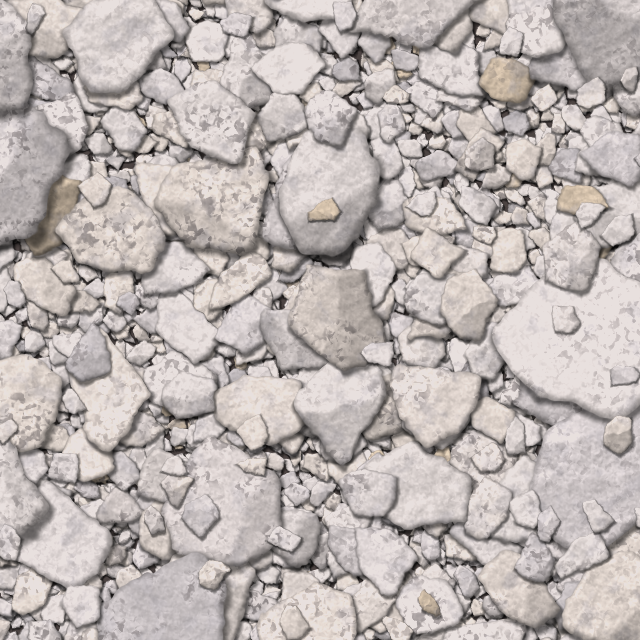
Reproduce this texture procedurally as a WebGL 2 fragment shader.

```glsl
#version 300 es
precision highp float;
// Crushed pale granite: layers of angular stones, painted from fine gravel up to
// large blocks, then a few loose chips. Each stone is a random polygon with broken
// facets, bevelled edges, a soft shadow, mottled mineral colour and dark speckles.
uniform vec2 u_resolution;
out vec4 fragColor;

float hash(vec2 p) {
  vec3 q = fract(p.xyx * vec3(0.1031, 0.1030, 0.0973));
  q += dot(q, q.yzx + 33.33);
  return fract((q.x + q.y) * q.z);
}

float noise(vec2 p) {
  vec2 i = floor(p), f = fract(p);
  f = f * f * (3.0 - 2.0 * f);
  return mix(mix(hash(i), hash(i + vec2(1, 0)), f.x),
             mix(hash(i + vec2(0, 1)), hash(i + vec2(1, 1)), f.x), f.y);
}

float fbm(vec2 p) {
  float sum = 0.0, amp = 0.5;
  for (int i = 0; i < 4; i++) {
    sum += amp * noise(p);
    p = mat2(1.6, 1.2, -1.2, 1.6) * p + 7.3;
    amp *= 0.5;
  }
  return sum;
}

// Distance to a polygon with softened corners; slope receives its gradient.
float stoneDistance(vec2 p, vec2 seed, float radius, out vec2 slope) {
  float sum = 0.0;
  slope = vec2(0);
  for (int k = 0; k < 6; k++) {
    vec2 id = seed + float(k) * vec2(3.7, 9.1);
    float angle = (float(k) + 0.75 * hash(id)) * 6.2832 / 6.0;
    vec2 dir = vec2(cos(angle), sin(angle));
    float w = exp(34.0 * (dot(p, dir) - radius * (0.72 + 0.42 * hash(id + 51.0))));
    sum += w;
    slope += w * dir;
  }
  slope /= sum;
  return log(sum) / 34.0;
}

// Mineral colour of one stone, including stains, grain and speckles.
vec3 stoneColor(vec2 uv, vec2 seed, mat2 rot) {
  float kind = hash(seed + 5.0), grey = hash(seed + 8.0);
  vec2 q = uv * rot + 3.0 * vec2(grey, kind);
  vec3 col = mix(vec3(0.885, 0.85, 0.84), vec3(0.81, 0.78, 0.785), grey * grey);
  col = mix(col, vec3(0.87, 0.82, 0.78), 0.7 * smoothstep(0.55, 0.85, kind));
  col = mix(col, vec3(0.78, 0.69, 0.57), 0.6 * step(0.98, kind));
  col = mix(col, vec3(0.66, 0.64, 0.655), 0.6 * step(kind, 0.04));
  float stain = fbm(q * 24.0);
  col *= 0.89 + 0.22 * stain;
  col = mix(col, vec3(0.68, 0.66, 0.68), 0.4 * smoothstep(0.5, 0.72, fbm(q * 40.0 + 9.0)));
  // Irregular dark grains, gathered where the stain is strong.
  q += 0.004 * vec2(noise(q * 160.0), noise(q * 160.0 + 31.0));
  float speckled = mix(0.1, 0.6, hash(seed + 13.0)) * smoothstep(0.3, 0.6, stain);
  float spots = smoothstep(0.54, 0.74, 0.7 * noise(q * 120.0) + 0.3 * noise(q.yx * 270.0));
  spots = max(spots, 0.6 * smoothstep(0.68, 0.92, noise(q * 210.0 + 4.0)));
  col = mix(col, vec3(0.38, 0.355, 0.36), speckled * spots);
  return col * (0.95 + 0.10 * noise(q * 280.0));
}

// Paints one jittered grid of stones over the colour below.
vec3 paintLayer(vec3 col, vec2 uv, float count, float chance, float layer) {
  vec2 grid = uv * count + layer * 17.3;
  vec2 home = floor(grid);
  float pixel = count / u_resolution.y;
  float reach = 0.035 + 0.0027 * count;
  for (int j = -1; j <= 1; j++)
  for (int i = -1; i <= 1; i++) {
    vec2 cell = home + vec2(i, j);
    vec2 seed = cell + 40.0 + layer * 61.0;
    if (hash(seed) > chance) continue;
    vec2 center = cell + 0.25 + 0.5 * vec2(hash(seed + 2.0), hash(seed + 3.0));
    vec2 p = grid - center;
    if (dot(p, p) > 1.4) continue;

    // Chipped outline, random direction and elongation.
    p += 0.07 * (vec2(noise(p * 5.0 + seed), noise(p * 5.0 - seed)) - 0.5);
    p += 0.03 * (vec2(noise(p * 16.0 + seed), noise(p * 16.0 - seed)) - 0.5);
    float turn = 6.2832 * hash(seed + 4.0);
    mat2 rot = mat2(cos(turn), sin(turn), -sin(turn), cos(turn));
    vec2 q = p * rot;
    q.y *= 1.0 + 0.7 * hash(seed + 6.0);
    vec2 slope;
    float d = stoneDistance(q, seed, mix(0.44, 0.64, hash(seed + 7.0)), slope);
    slope = rot * slope;

    // Shadow falls downwards and slightly to the right.
    float shadowDist = d - dot(slope, vec2(0.35, -0.7) * reach);
    col *= 1.0 - 0.52 * smoothstep(reach, -0.3 * reach, shadowDist);
    float mask = smoothstep(pixel, -pixel, d);
    if (mask <= 0.0) continue;

    // Bevelled rim, a tilted face broken along one crease, and a rough surface.
    float bevel = smoothstep(-0.07 - 0.004 * count, 0.02, d);
    vec2 tilt = 0.3 * (vec2(hash(seed + 9.0), hash(seed + 10.0)) - 0.5);
    vec2 fold = rot * vec2(0.6, 0.8);
    float crease = dot(p, fold) - 0.3 * hash(seed + 11.0) + 0.12 * noise(p * 6.0 + seed);
    tilt += 0.38 * fold * smoothstep(-0.03, 0.06, crease);
    vec3 normal = normalize(vec3(slope * bevel * 0.75 + tilt, 1.0));
    float light = 0.42 + 0.74 * dot(normal, normalize(vec3(-0.25, 0.5, 0.85)));
    vec2 rough = uv * 48.0 + seed;
    light += 0.42 * (fbm(rough) - fbm(rough + vec2(-0.1, 0.22)));
    light *= 1.0 - 0.2 * smoothstep(-0.06, 0.01, d);
    col = mix(col, stoneColor(uv, seed, rot) * min(light, 1.1), mask);
  }
  return col;
}

void main() {
  vec2 uv = gl_FragCoord.xy / u_resolution.y;
  vec3 col = vec3(0.30, 0.265, 0.26);
  // Fine gravel bed, then ever larger and rarer stones.
  col = paintLayer(col, uv, 40.0, 1.0, 8.0);
  for (int i = 0; i < 6; i++) {
    float size = float(i);
    col = paintLayer(col, uv, 34.0 * pow(0.66, size), mix(0.95, 0.34, size / 5.0), size);
  }
  // Loose chips resting on the blocks.
  col = paintLayer(col, uv, 13.0, 0.09, 6.0);
  col = paintLayer(col, uv, 23.0, 0.06, 7.0);
  fragColor = vec4(min(col, vec3(0.91, 0.88, 0.87)), 1.0);
}
```
